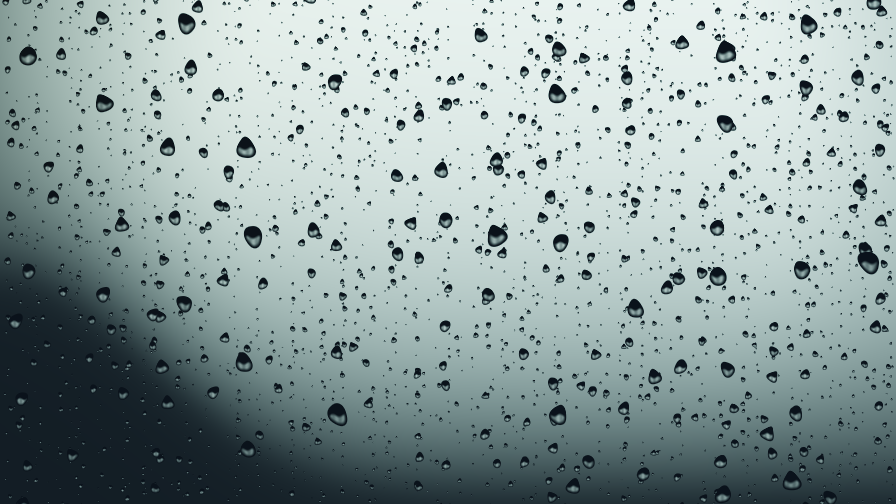
This texture is drawn by a WebGL 1 fragment shader. Its source:

```glsl
precision highp float;

uniform vec2 u_resolution;

#define SKY_GAIN 1.1
#define HORIZON 0.14
#define HILL_HEIGHT 0.44
#define HILL_WIDTH 0.42
#define TRAIL_ALIGN 0.55
#define WOBBLE 0.07
#define MAX_TILT 0.7
#define TAPER 0.45
#define DROP_SHADE -0.04

const vec3 NIGHT = vec3(0.07, 0.11, 0.14);
const vec3 MIST = vec3(0.86, 0.91, 0.90);
const vec3 TEAL_CAST = vec3(-0.01, 0.04, 0.03);

vec3 hash3(vec2 cell) {
    vec3 h = fract(cell.xyx * vec3(0.1031, 0.1030, 0.0973));
    h += dot(h, h.yxz + 33.33);
    return fract((h.xxy + h.yzz) * h.zyx);
}

// Blurred sky above a dark hill at the left and a low horizon
float skyTone(vec2 p) {
    float hill = p.x / HILL_WIDTH;
    float edge = HORIZON + HILL_HEIGHT * exp(-hill * hill);
    float height = p.y - edge + 0.14;
    float lift = 0.5 * (height + sqrt(height * height + 0.002));
    float haze = mix(0.18, 0.3, smoothstep(0.0, 0.7, p.x));
    float tone = SKY_GAIN * (1.0 - exp(-lift / haze));
    float fromCentre = length((p - vec2(1.0, 0.68)) * vec2(1.0, 0.8));
    tone *= 1.0 - 0.22 * smoothstep(0.5, 1.05, fromCentre);
    return tone * (1.0 - 0.3 * exp(-7.0 * p.x));
}

// One layer of drops: staggered columns, at most one drop per cell
float addDrops(float tone, float sky, vec2 p, float cell, vec2 radii, float chance, float seed) {
    vec2 grid = p / cell + seed * 7.0;
    vec3 lane = hash3(vec2(floor(grid.x), seed * 13.0));
    grid.y += lane.x;
    vec2 id = floor(grid);
    vec3 place = hash3(id + seed * 31.0);
    vec3 form = hash3(id + seed * 57.0 + 101.0);
    if (place.z > chance * (0.4 + 1.2 * lane.y)) return tone;

    float radius = mix(radii.x, radii.y, form.x * form.x);
    float room = 0.5 - 1.5 * radius / cell;
    vec2 jitter = 2.0 * vec2(mix(place.x, lane.z, TRAIL_ALIGN), place.y) - 1.0;
    vec2 q = (fract(grid) - 0.5 - room * jitter) * cell / radius;

    // Tilted, tapered and slightly uneven outline
    float angle = (form.y - 0.5) * 2.0 * MAX_TILT;
    float c = cos(angle);
    float s = sin(angle);
    vec2 shape = vec2(c * q.x - s * q.y, s * q.x + c * q.y);
    shape *= vec2(1.1, mix(0.83, 1.02, form.z));
    shape.x /= max(0.4, 1.0 - TAPER * form.z * shape.y);
    float wave = sin(3.0 * atan(shape.y, shape.x + 0.0001) + 6.28 * place.x);
    float dist = length(shape) - 1.0 + WOBBLE * wave;

    // Dark upper body with the sky refracted into the lower half
    float pixel = 1.0 / (u_resolution.y * radius);
    float cover = clamp(0.5 - dist / pixel, 0.0, 1.0);
    float blur = 0.5 * pixel;
    float skyline = q.y + 0.12 * sin(5.0 * q.x + 6.28 * form.y);
    float lower = 1.0 - smoothstep(-0.25 - blur, 0.05 + blur, skyline);
    float inside = 1.0 - smoothstep(-0.4 - blur, -0.1 + blur, dist);
    float streak = 0.85 + 0.15 * sin(9.0 * q.x + 6.28 * place.y);
    float glow = mix(0.55, 0.9, sky) * mix(0.7, 1.0, form.y) * streak;
    return mix(tone, mix(DROP_SHADE, glow, lower * inside), cover);
}

vec3 toneColor(float tone) {
    tone = clamp(tone, -0.06, 1.1);
    return mix(NIGHT, MIST, tone) + TEAL_CAST * 4.0 * tone * (1.0 - tone);
}

void main() {
    vec2 p = gl_FragCoord.xy / u_resolution.y;
    float sky = skyTone(p);
    float tone = sky;

    // Specks first, then ever larger drops over them
    tone = addDrops(tone, sky, p, 0.021, vec2(0.0012, 0.0028), 0.42, 1.0);
    tone = addDrops(tone, sky, p, 0.033, vec2(0.0025, 0.0055), 0.42, 2.0);
    tone = addDrops(tone, sky, p, 0.047, vec2(0.0040, 0.0075), 0.36, 3.0);
    tone = addDrops(tone, sky, p, 0.071, vec2(0.0070, 0.0125), 0.42, 4.0);
    tone = addDrops(tone, sky, p, 0.093, vec2(0.0085, 0.0145), 0.36, 5.0);
    tone = addDrops(tone, sky, p, 0.150, vec2(0.0130, 0.0220), 0.42, 6.0);

    // Faint warm light at the upper left
    vec3 color = toneColor(tone);
    color += vec3(0.01, 0.0, -0.03) * sky * exp(-3.0 * p.x);
    gl_FragColor = vec4(color, 1.0);
}
```
